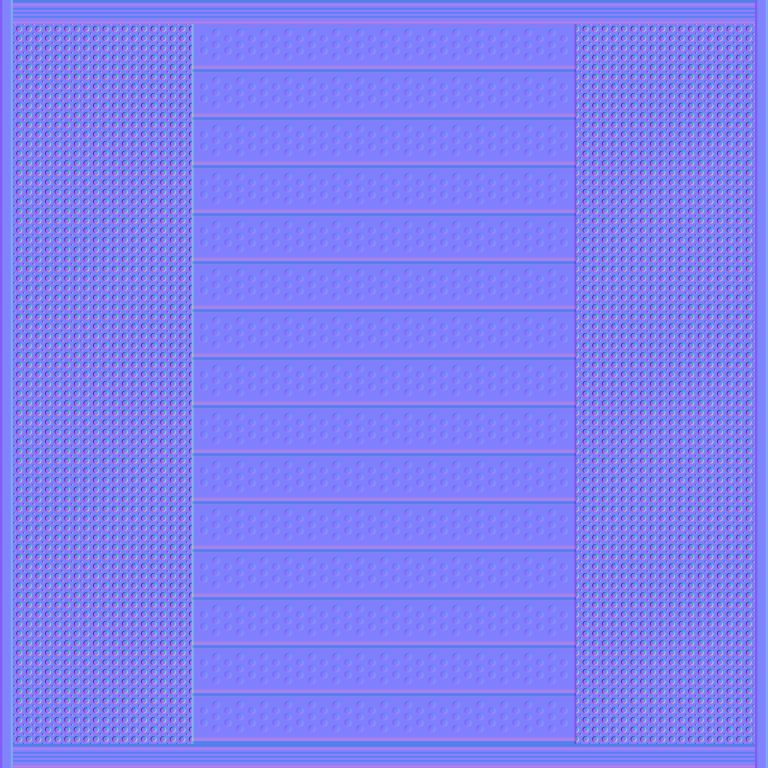
Write a three.js fragment shader that draws this texture map.

```glsl
#define UNITS 80.0          // grid cells across the canvas
#define FRAME_SIDE 1.35     // width of the side rails
#define FRAME_END 2.5       // height of the top and bottom rails
#define PANEL_EDGE 20.0     // inner edge of the perforated panels
#define SLAT_PITCH 5.0
#define STUD_PITCH 1.25
#define STUD_SLOPE 0.25
#define RING_SLOPE 0.75
#define SPECK_SLOPE 0.5
#define GROOVE_SLOPE 0.42
#define RIDGE_PITCH 0.42
#define BLUE_FALLOFF 0.7    // how fast steep slopes lose blue

varying vec2 vUv;

// Soft ridge profile: 1 at zero, fading out at the given width
float bell(float offset, float width) {
  return 1.0 - smoothstep(0.0, width, abs(offset));
}

float inside(float x, float low, float high) {
  return smoothstep(low - 0.06, low + 0.06, x) * (1.0 - smoothstep(high - 0.06, high + 0.06, x));
}

// Outward slope around the rim of a raised disc
vec2 discSlope(vec2 d, float radius, float width) {
  float r = length(d);
  return d / max(r, 0.001) * bell(r - radius, width);
}

// Thin rings in a square grid, with a small speck between each four
vec2 perforatedSlope(vec2 p) {
  vec2 ring = p - floor(p + 0.5);
  vec2 speck = fract(p) - 0.5;
  return RING_SLOPE * discSlope(ring, 0.27, 0.11)
       + SPECK_SLOPE * discSlope(speck, 0.09, 0.09);
}

// One slat: grooved edges and staggered columns of three and two studs
vec2 slatSlope(vec2 p) {
  float y = mod(p.y - FRAME_END, SLAT_PITCH);
  vec2 slope = vec2(0.0, GROOVE_SLOPE * (bell(y - 4.51, 0.25) - bell(y - 4.86, 0.23)));
  float studArea = inside(p.x, PANEL_EDGE + 0.7, UNITS - PANEL_EDGE - 0.7);
  for (int i = 0; i < 2; i++) {
    float stagger = float(i);
    float x = p.x - stagger * STUD_PITCH;
    x -= 2.0 * STUD_PITCH * floor(x / (2.0 * STUD_PITCH) + 0.5);
    float top = 0.906 + 0.5 * stagger * STUD_PITCH;
    float row = clamp(floor((y - top) / STUD_PITCH + 0.5), 0.0, 2.0 - stagger);
    vec2 d = vec2(x, y - top - row * STUD_PITCH);
    slope += STUD_SLOPE * studArea * discSlope(d, 0.31, 0.13);
  }
  return slope;
}

// End rail: bevelled edges, a pink lip, then three sharp parallel steps
vec2 endRailSlope(float y) {
  float down = 0.44 * (bell(y - 2.34, 0.24) - bell(y - 0.12, 0.26) + 0.8 * bell(y - 0.5, 0.22));
  for (int i = 0; i < 3; i++) {
    float offset = y - 0.92 - float(i) * RIDGE_PITCH;
    down += 0.15 * bell(offset - 0.21, 0.14) - 0.34 * bell(offset, 0.15);
  }
  return vec2(0.0, down);
}

// Side rail: left bevel, faintly tilted face, right bevel
vec2 sideRailSlope(float x) {
  return vec2(0.03 - 0.34 * bell(x - 0.1, 0.25) + 0.35 * bell(x - 1.23, 0.2), 0.0);
}

void main() {
  // Cells from the upper left; slopes point right and down
  vec2 p = vec2(vUv.x, 1.0 - vUv.y) * UNITS;
  float rightPanel = UNITS - PANEL_EDGE;

  vec2 slope = mix(perforatedSlope(p), slatSlope(p), inside(p.x, PANEL_EDGE, rightPanel));

  // Steps from the panels down to the slats
  slope.x += 0.45 * bell(p.x - PANEL_EDGE - 0.06, 0.2) - 0.35 * bell(p.x - rightPanel + 0.06, 0.2);

  // Surrounding rails
  float endY = p.y < 0.5 * UNITS ? p.y : p.y - UNITS + FRAME_END;
  float field = inside(p.y, FRAME_END, UNITS - FRAME_END);
  slope = mix(endRailSlope(endY), slope, field);
  float sideX = p.x < 0.5 * UNITS ? p.x : p.x - UNITS + FRAME_SIDE;
  float interior = inside(p.x, FRAME_SIDE, UNITS - FRAME_SIDE);
  slope = mix(sideRailSlope(sideX), slope, interior);

  // Red carries the downward slope, green the rightward slope
  float blue = 0.995 - BLUE_FALLOFF * dot(slope, slope);
  gl_FragColor = vec4(0.5 + 0.5 * slope.y, 0.5 + 0.5 * slope.x, blue, 1.0);
}
```
